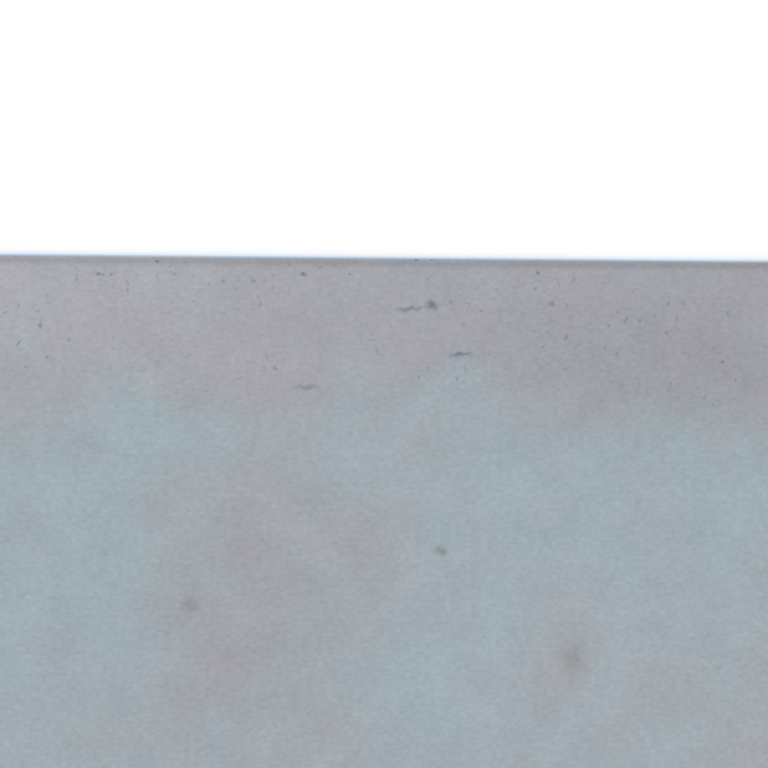
Give the GLSL for this texture, as a WebGL 1 fragment shader.

```glsl
precision highp float;
// Weathered grey wall with mottled blue and warm stains beneath a white band.
uniform vec2 u_resolution;

vec2 hashGradient(vec2 cell) {
  vec3 p = fract(vec3(cell.xyx) * vec3(0.1031, 0.1030, 0.0973));
  p += dot(p, p.yzx + 33.33);
  return fract((p.xx + p.yz) * p.zy) * 2.0 - 1.0;
}

float gradientNoise(vec2 p) {
  vec2 cell = floor(p);
  vec2 f = p - cell;
  vec2 u = f * f * f * (f * (f * 6.0 - 15.0) + 10.0);
  float a = dot(hashGradient(cell), f);
  float b = dot(hashGradient(cell + vec2(1.0, 0.0)), f - vec2(1.0, 0.0));
  float c = dot(hashGradient(cell + vec2(0.0, 1.0)), f - vec2(0.0, 1.0));
  float d = dot(hashGradient(cell + 1.0), f - 1.0);
  return mix(mix(a, b, u.x), mix(c, d, u.x), u.y);
}

float fbm(vec2 p) {
  float sum = 0.0;
  float amplitude = 0.6;
  for (int i = 0; i < 5; i++) {
    sum += amplitude * gradientNoise(p);
    p = mat2(1.6, 1.2, -1.2, 1.6) * p + 17.3;
    amplitude *= 0.55;
  }
  return sum;
}

// Soft elliptical spot
float stain(vec2 p, vec2 center, vec2 radius) {
  vec2 q = (p - center) / radius;
  return exp(-dot(q, q));
}

void main() {
  vec2 uv = gl_FragCoord.xy / u_resolution;
  float pixel = 1.0 / u_resolution.y;
  float edge = mix(0.669, 0.660, uv.x);
  float depth = edge - uv.y;

  // Broad cool and warm regions with ragged borders
  vec2 warped = uv + 0.035 * vec2(fbm(uv * 9.0), fbm(uv * 9.0 + 41.0));
  float boundary = 0.46 + 0.05 * stain(uv, vec2(0.55, 0.5), vec2(0.12, 0.3));
  float cool = 0.62 * (1.0 - smoothstep(boundary - 0.05, boundary + 0.05, warped.y));
  cool += 0.50 * stain(warped, vec2(0.18, 0.46), vec2(0.07, 0.06));
  cool += 0.30 * stain(warped, vec2(0.59, 0.50), vec2(0.05, 0.03));
  cool += 0.28 * stain(warped, vec2(0.08, 0.25), vec2(0.16, 0.18));
  cool += 0.25 * stain(warped, vec2(0.78, 0.33), vec2(0.24, 0.13));
  cool += 0.40 * stain(warped, vec2(0.54, 0.11), vec2(0.07, 0.08));
  cool -= 0.50 * stain(warped, vec2(0.31, 0.17), vec2(0.13, 0.17));
  cool -= 0.35 * stain(warped, vec2(0.34, 0.33), vec2(0.10, 0.06));
  cool -= 0.45 * stain(warped, vec2(0.50, 0.28), vec2(0.05, 0.07));
  cool -= 0.40 * stain(warped, vec2(0.72, 0.14), vec2(0.08, 0.06));
  cool -= 0.35 * stain(warped, vec2(0.98, 0.06), vec2(0.10, 0.10));
  cool = clamp(cool + 0.75 * fbm(uv * 10.0 + 5.0), 0.0, 1.0);
  vec3 wall = mix(vec3(0.645, 0.648, 0.672), vec3(0.622, 0.688, 0.712), cool);

  // Tonal variation: pale upper left, darker upper right
  wall += 0.025 * stain(uv, vec2(0.05, 0.62), vec2(0.25, 0.10));
  wall -= 0.030 * stain(uv, vec2(0.88, 0.53), vec2(0.22, 0.10));
  wall -= 0.012 * stain(uv, vec2(0.30, 0.18), vec2(0.18, 0.15));
  wall += 0.035 * fbm(uv * 18.0 + 63.0);

  // Fine plaster grain, slightly stretched sideways
  wall += 0.032 * gradientNoise(uv * vec2(150.0, 210.0));
  wall += 0.022 * gradientNoise(uv * vec2(85.0, 120.0) + 29.0);

  // Small dark pits, densest near the top
  float upper = 1.0 - smoothstep(0.08, 0.24, depth);
  float pits = smoothstep(0.24, 0.55, gradientNoise(uv * 105.0 + 73.0));
  float clusters = smoothstep(-0.2, 0.25, fbm(uv * 13.0 + 90.0));
  wall -= vec3(0.13, 0.12, 0.10) * pits * clusters * (0.12 + 0.88 * upper);

  // Distinct chips and rusty marks
  vec2 rough = uv + 0.006 * vec2(gradientNoise(uv * 90.0), gradientNoise(uv * 90.0 + 8.0));
  float chips = stain(rough, vec2(0.562, 0.602), vec2(0.006, 0.005));
  chips += 0.7 * stain(rough, vec2(0.535, 0.598), vec2(0.015, 0.003));
  chips += 0.9 * stain(rough, vec2(0.600, 0.538), vec2(0.014, 0.003));
  chips += 0.5 * stain(rough, vec2(0.400, 0.496), vec2(0.015, 0.003));
  wall -= vec3(0.20, 0.16, 0.12) * chips;
  float rust = stain(rough, vec2(0.575, 0.283), vec2(0.007, 0.006));
  rust += 0.5 * stain(rough, vec2(0.745, 0.140), vec2(0.016, 0.020));
  rust += 0.5 * stain(rough, vec2(0.247, 0.212), vec2(0.010, 0.007));
  wall -= vec3(0.08, 0.11, 0.14) * rust;

  // Shaded lip, pale blue rim and white band
  wall -= 0.05 * exp(-pow((depth - 0.007) / 0.005, 2.0));
  float blur = max(0.0022, pixel);
  vec3 band = mix(vec3(1.0), vec3(0.76, 0.85, 0.94), exp(min(depth, 0.0) / 0.0028));
  vec3 color = mix(band, wall, smoothstep(-blur, blur, depth - 0.001));
  gl_FragColor = vec4(clamp(color, 0.0, 1.0), 1.0);
}
```
